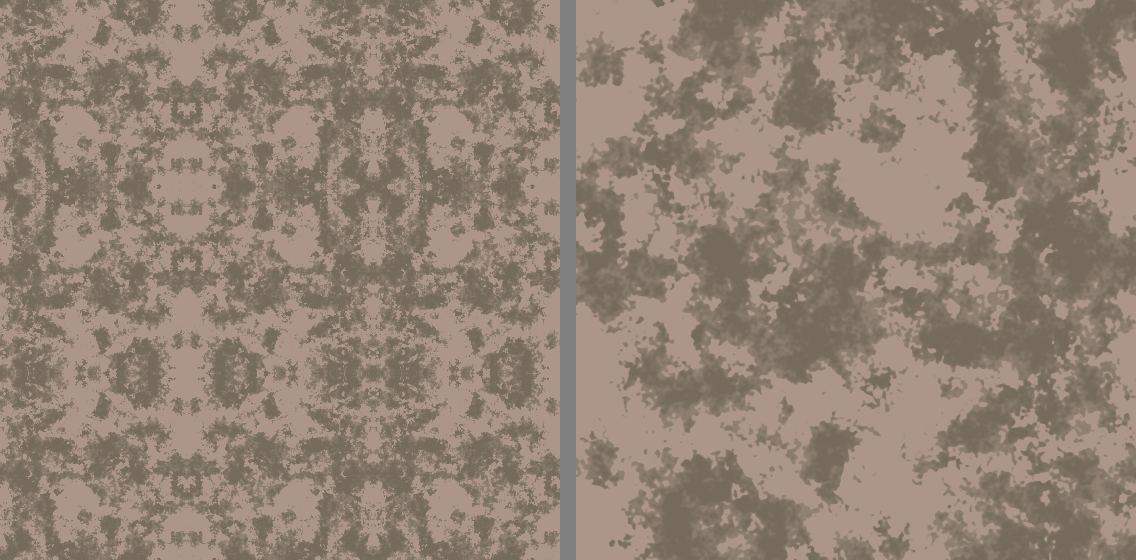
Left, the full canvas; right, a detail of the centre.
Reproduce this pattern procedurally as a Shadertoy shader.

```glsl
const float TILES = 3.0;                       // mirrored tiles across and down
const vec3 GROUND = vec3(0.67, 0.588, 0.537);
const vec3 STAIN_MID = vec3(0.565, 0.505, 0.452);
const vec3 STAIN_DARK = vec3(0.462, 0.417, 0.364);
const float NOISE_SCALE = 7.0;                 // largest blotches per tile
const int OCTAVES = 5;
const float GAIN = 0.8;                        // share of fine speckle
const float COVERAGE = 0.06;                   // raises the stained share
const float EDGE = 0.04;
const vec2 BAND_PERIOD = vec2(0.56, 0.5);
const vec2 BAND_CENTRE = vec2(1.0, 0.22);      // centre of one pale band per axis
const vec2 BAND_DEPTH = vec2(0.15, 0.13);
const float MEDALLION_SIZE = 0.13;
const float MEDALLION_DEPTH = 0.45;
const float TAU = 6.2831853;

// Unit gradient chosen by an integer hash of the lattice cell
vec2 gradientAt(vec2 cell) {
    uvec2 q = uvec2(ivec2(cell) + 4096);
    uint h = q.x * 1597334u ^ q.y * 3812015u;
    h = (h ^ (h >> 15u)) * 2246822u;
    h = (h ^ (h >> 13u)) * 3266489u;
    h ^= h >> 16u;
    float angle = TAU * float(h & 65535u) / 65536.0;
    return vec2(cos(angle), sin(angle));
}

float gradientNoise(vec2 p) {
    vec2 i = floor(p), f = p - i;
    vec2 w = f * f * f * (f * (f * 6.0 - 15.0) + 10.0);
    vec2 e = vec2(0.0, 1.0);
    float a = dot(gradientAt(i), f);
    float b = dot(gradientAt(i + e.yx), f - e.yx);
    float c = dot(gradientAt(i + e.xy), f - e.xy);
    float d = dot(gradientAt(i + e.yy), f - e.yy);
    return mix(mix(a, b, w.x), mix(c, d, w.x), w.y);
}

float fbm(vec2 p) {
    const mat2 TURN = mat2(0.8, 0.6, -0.6, 0.8);
    float sum = 0.0, amplitude = 1.0;
    for (int k = 0; k < OCTAVES; k++) {
        sum += amplitude * gradientNoise(p);
        p = 2.0 * TURN * p + vec2(17.3, 9.1);
        amplitude *= GAIN;
    }
    return sum;
}

// Folds the plane so that neighbouring tiles mirror each other
vec2 mirrorTile(vec2 p) {
    return abs(mod(p + 1.0, 2.0) - 1.0);
}

// Pale rows, columns and corner medallions as a negative bias
float layoutBias(vec2 t) {
    vec2 bands = BAND_DEPTH * cos(TAU * (t - BAND_CENTRE) / BAND_PERIOD);
    vec2 corner = vec2(1.0 - t.x, min(t.y, 1.0 - t.y)) / MEDALLION_SIZE;
    return -bands.x - bands.y - MEDALLION_DEPTH * exp(-dot(corner, corner));
}

void mainImage(out vec4 fragColor, in vec2 fragCoord) {
    vec2 uv = fragCoord / iResolution.xy;
    vec2 tile = mirrorTile(TILES * vec2(uv.x, 1.0 - uv.y));

    // Speckled stain
    vec2 p = tile * NOISE_SCALE;
    float field = fbm(p + 3.7) + layoutBias(tile) + COVERAGE;
    float softness = EDGE + 0.4 * min(fwidth(field), 0.15);
    float stain = smoothstep(-softness, softness, field);

    // Worn, mottled tone inside the stain
    float wear = fbm(p * 1.3 + 71.0);
    float depth = smoothstep(-0.25, 0.7, field + 0.5 * wear);
    vec3 stainColour = mix(STAIN_MID, STAIN_DARK, depth);

    fragColor = vec4(mix(GROUND, stainColour, stain), 1.0);
}
```
